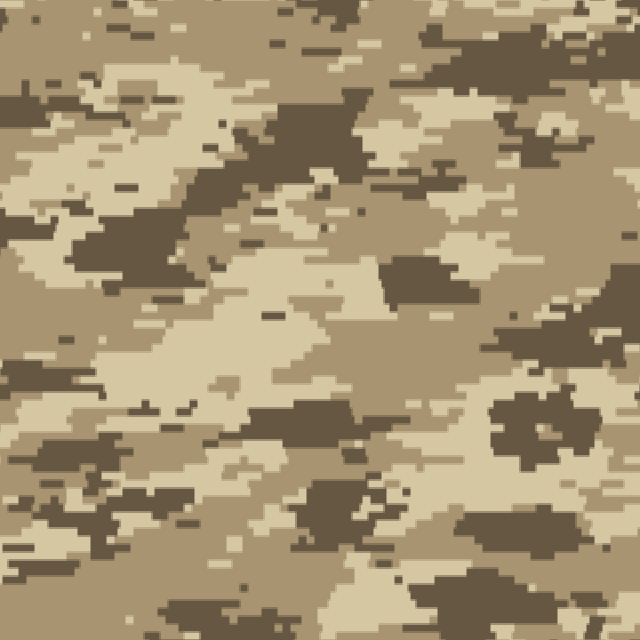
Write a three.js fragment shader that draws this pattern.

```glsl
// Desert digital camouflage: ragged, blocky patches in sand, tan and dark brown.
varying vec2 vUv;

const vec3 TAN = vec3(0.66, 0.58, 0.44);
const vec3 SAND = vec3(0.84, 0.78, 0.64);
const vec3 BROWN = vec3(0.40, 0.34, 0.26);

const float BLOCKS = 80.0;                // blocks across the canvas
const float ROW_STEPS = 3.0;              // possible sideways shifts of a row
const float EDGE = 0.0018;                // edge smoothing width

const vec2 SAND_SCALE = vec2(6.0, 12.0);  // patches across and up
const vec2 BROWN_SCALE = vec2(7.0, 13.0);
const float SAND_SLOPE = 0.17;            // rise of the patches to the right
const float BROWN_SLOPE = 0.0;
const float SAND_LEVEL = 0.12;            // higher level, smaller share
const float BROWN_LEVEL = 0.335;

const float LACUNARITY = 2.3;
const float MEDIUM_DETAIL = 0.6;
const float FINE_DETAIL = 0.42;
const vec2 FINE_STRETCH = vec2(0.85, 1.2); // flattens the fine detail to streaks

vec3 hash3(vec2 p) {
  vec3 q = fract(p.xyx * vec3(0.1031, 0.1030, 0.0973));
  q += dot(q, q.yxz + 33.33);
  return fract((q.xxy + q.yzz) * q.zyx);
}

// Signed weight, spread evenly within each 2 by 2 group to balance the shares.
float cellWeight(vec2 cell, float seed) {
  vec2 group = floor(cell * 0.5);
  vec2 corner = cell - 2.0 * group;
  float start = hash3(group + seed + 71.0).z;
  return 2.0 * fract(start + 0.25 * corner.x + 0.5 * corner.y) - 1.0;
}

// Cellular noise: smooth bumps and dips around one jittered point per cell.
float cellNoise(vec2 p, float seed) {
  vec2 home = floor(p);
  float sum = 0.0;
  for (int j = -1; j <= 1; j++) {
    for (int i = -1; i <= 1; i++) {
      vec2 cell = home + vec2(float(i), float(j));
      vec2 d = p - cell - hash3(cell + seed).xy;
      float bump = max(1.0 - dot(d, d), 0.0);
      sum += cellWeight(cell, seed) * bump * bump;
    }
  }
  return sum;
}

// Broad patches with ragged rims; slow sines vary how broken the rims are.
float patches(vec2 p, vec2 scale, float slope, float seed) {
  float ragged = 1.0 + 0.5 * sin(p.x * 9.0 + seed) * sin(p.y * 12.0 + seed * 1.7);
  vec2 q = vec2(p.x, p.y - slope * p.x) * scale;
  vec2 fine = p * scale * FINE_STRETCH * LACUNARITY * LACUNARITY;
  float field = cellNoise(q, seed);
  field += MEDIUM_DETAIL * cellNoise(q * LACUNARITY + 5.3, seed + 19.0);
  field += FINE_DETAIL * ragged * cellNoise(fine + 2.7, seed + 43.0);
  return field;
}

// Centre of the block that holds a point; rows are shifted in small steps.
vec2 blockCentre(vec2 uv) {
  float row = floor(uv.y * BLOCKS);
  float shift = floor(hash3(vec2(row, 8.0)).x * ROW_STEPS) / ROW_STEPS;
  float column = floor(uv.x * BLOCKS + shift);
  return vec2(column + 0.5 - shift, row + 0.5) / BLOCKS;
}

vec3 camouflage(vec2 uv) {
  vec2 p = blockCentre(uv);
  float sand = step(SAND_LEVEL, patches(p, SAND_SCALE, SAND_SLOPE, 13.0));
  float brown = step(BROWN_LEVEL, patches(p, BROWN_SCALE, BROWN_SLOPE, 157.0));
  return mix(mix(TAN, SAND, sand), BROWN, brown);
}

void main() {
  // Average four nearby samples to smooth the block edges.
  vec3 color = vec3(0.0);
  for (int j = 0; j < 2; j++) {
    for (int i = 0; i < 2; i++) {
      vec2 offset = vec2(float(i), float(j)) - 0.5;
      color += 0.25 * camouflage(vUv + offset * EDGE);
    }
  }
  gl_FragColor = vec4(color, 1.0);
}
```
